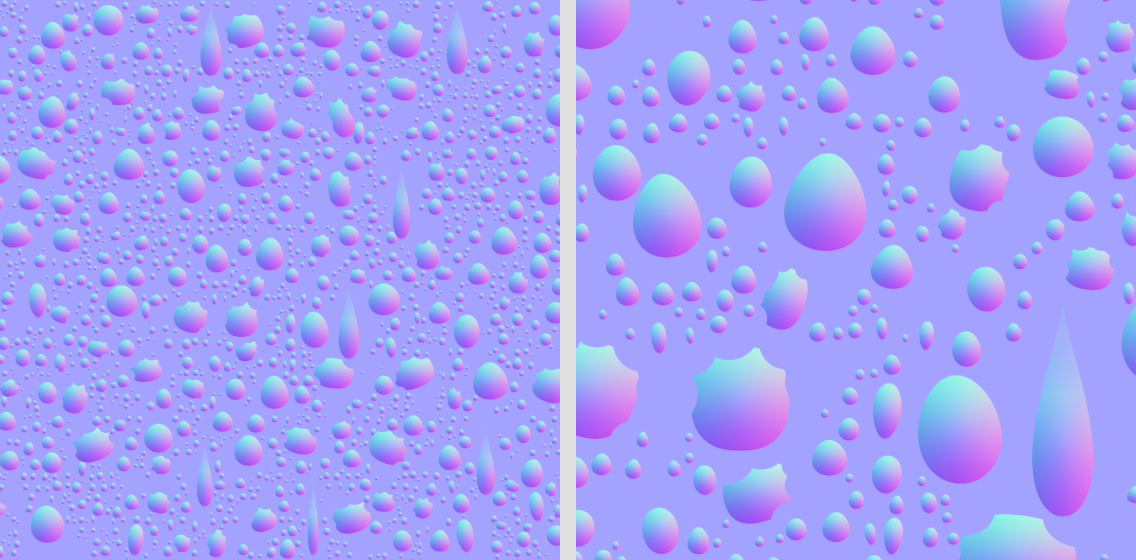
Left: the whole. Right: its middle third, enlarged.
A Shadertoy shader for this texture map:

```glsl
// Normal map of water drops on glass: rounded beads, notched blobs and a few
// faded runs. Each layer is a jittered grid holding one drop per cell; a drop
// is left out where it would touch one from a layer of larger drops.

const int LAYER_COUNT = 6;
const int NOTCHES = 5;
// Per layer: cells per side, smallest radius, largest radius, share of filled cells
const vec4 LAYERS[LAYER_COUNT] = vec4[](
    vec4( 4.0, 0.055,  0.070,  0.30),   // long runs
    vec4( 8.0, 0.021,  0.034,  0.86),
    vec4(15.0, 0.013,  0.020,  0.78),
    vec4(27.0, 0.008,  0.012,  0.78),
    vec4(50.0, 0.0043, 0.0068, 0.85),
    vec4(80.0, 0.0023, 0.0038, 0.60));
// Share of notched blobs per layer
const float BLOB_SHARE[LAYER_COUNT] = float[](0.0, 0.5, 0.42, 0.18, 0.0, 0.0);

const vec3 FLAT_COLOR = vec3(0.64, 0.64, 1.0);
const vec2 SLOPE = vec2(0.24, 0.33);    // red and green swing across a drop
const float GAP = 0.002;                // free space kept between drops

struct Drop {
    vec2 center, halfSize;
    float tilt, taper;
    bool present, blob;
};

// Integer hash giving four values from 0 to 1
vec4 hash4(ivec2 cell, int layer, int salt) {
    uvec4 v = uvec4(ivec4(cell + 64, layer + 7, salt)) * 1664525u + 1013904223u;
    for (int i = 0; i < 2; i++) {
        v += v.yzxy * v.wxyz;
        v ^= v >> 16u;
    }
    return vec4(v >> 8u) / 16777216.0;
}

// Every row of cells is shifted sideways to hide the grid
float rowShift(int row, int layer) {
    return hash4(ivec2(0, row), layer, 9).x;
}

ivec2 cellAt(vec2 p, int layer, ivec2 offset) {
    float n = LAYERS[layer].x;
    int row = int(floor(p.y * n)) + offset.y;
    return ivec2(int(floor(p.x * n - rowShift(row, layer))) + offset.x, row);
}

Drop dropIn(ivec2 cell, int layer) {
    vec4 L = LAYERS[layer];
    vec4 a = hash4(cell, layer, 1);
    vec4 b = hash4(cell, layer, 2);
    Drop d;
    d.present = a.x < L.w;
    d.blob = a.y < BLOB_SHARE[layer];
    float radius = mix(L.y, L.z, a.z);
    vec2 aspect = vec2(b.x < 0.1 ? 0.5 : mix(0.76, 1.0, a.w), 1.0);
    if (layer == 0) aspect.x = mix(0.14, 0.3, a.w);
    if (d.blob) aspect = mix(vec2(0.62, 1.2), vec2(1.15, 0.85), sqrt(a.w));
    d.halfSize = radius * aspect;
    d.tilt = layer == 0 ? 0.0 : (b.y - 0.5) * (d.blob ? 0.8 : 0.3);
    d.taper = mix(-0.2, 0.28, sqrt(b.x));
    // Jitter only as far as the drop stays inside its cell
    float room = max(0.0, 1.0 - 2.2 * max(d.halfSize.x, d.halfSize.y) * L.x);
    d.center = vec2(cell) + 0.5 + (b.zw - 0.5) * room;
    d.center.x += rowShift(cell.y, layer);
    d.center /= L.x;
    return d;
}

// Does a drop of a larger layer already take this place?
bool isBlocked(Drop d, int layer) {
    for (int j = 0; j < layer; j++)
        for (int k = 0; k < 9; k++) {
            Drop other = dropIn(cellAt(d.center, j, ivec2(k % 3, k / 3) - 1), j);
            vec2 reach = other.halfSize + d.halfSize + GAP;
            if (other.present && length((d.center - other.center) / reach) < 1.0) return true;
        }
    return false;
}

// Signed distance to the outline, in canvas units
float dropDistance(vec2 p, Drop d, ivec2 cell, int layer) {
    vec2 o = p - d.center;
    float c = cos(d.tilt), s = sin(d.tilt);
    vec2 q = vec2(c * o.x + s * o.y, c * o.y - s * o.x) / d.halfSize;
    float unit = min(d.halfSize.x, d.halfSize.y);
    if (layer == 0) {                   // run: round foot, thin pointed top
        float t = clamp(0.5 + 0.5 * q.y, 0.0, 1.0);
        float width = 2.9 * pow(1.0 - t, 1.3) * sqrt(t);
        return max(abs(q.x) - width, abs(q.y) - 1.0) * unit;
    }
    if (!d.blob) {                      // bead: egg narrowed at one end
        q.x /= 1.0 - d.taper * q.y;
        return (length(q) - 1.0) * unit;
    }
    // Blob: boxy body with round bites that leave sharp corners
    vec2 e = pow(abs(q), vec2(2.5));
    float dist = pow(e.x + e.y, 0.4) - 1.0;
    float facing = 1.57 + (hash4(cell, layer, 3).x - 0.5) * 2.2;
    for (int i = 0; i < NOTCHES; i++) {
        vec4 h = hash4(cell, layer, 20 + i);
        float angle = facing + (float(i - NOTCHES / 2) + 0.4 * (h.x - 0.5)) * 0.72;
        vec2 bite = mix(1.36, 1.5, h.y) * vec2(cos(angle), sin(angle));
        dist = max(dist, mix(0.46, 0.68, h.z) - length(q - bite));
    }
    return dist * unit;
}

// Dome slope written as colour
vec3 dropColor(vec2 q) {
    float r = min(length(q), 1.15);
    vec2 n = q * (1.4 - 0.4 * r);
    vec3 color = vec3(FLAT_COLOR.rg + SLOPE * n, 0.98 - 0.06 * r);
    return color - vec3(0.035, 0.0, 0.03) * n.y;
}

void mainImage(out vec4 fragColor, in vec2 fragCoord) {
    vec2 p = fragCoord / iResolution.y;
    float pixel = 1.0 / iResolution.y;
    vec3 color = FLAT_COLOR;
    for (int layer = LAYER_COUNT - 1; layer >= 0; layer--) {
        ivec2 cell = cellAt(p, layer, ivec2(0));
        Drop d = dropIn(cell, layer);
        if (!d.present) continue;
        float dist = dropDistance(p, d, cell, layer);
        if (dist > pixel || isBlocked(d, layer)) continue;
        vec2 q = (p - d.center) / d.halfSize;
        float cover = 1.0 - smoothstep(-0.7 * pixel, 0.7 * pixel, dist);
        if (layer == 0) {               // runs fade out upwards
            cover *= 1.0 - 0.8 * smoothstep(-0.5, 1.0, q.y);
            q.y = min(1.2 * q.y + 0.3, 0.5);
        }
        color = mix(color, dropColor(q), cover);
    }
    fragColor = vec4(clamp(color, 0.0, 1.0), 1.0);
}
```
